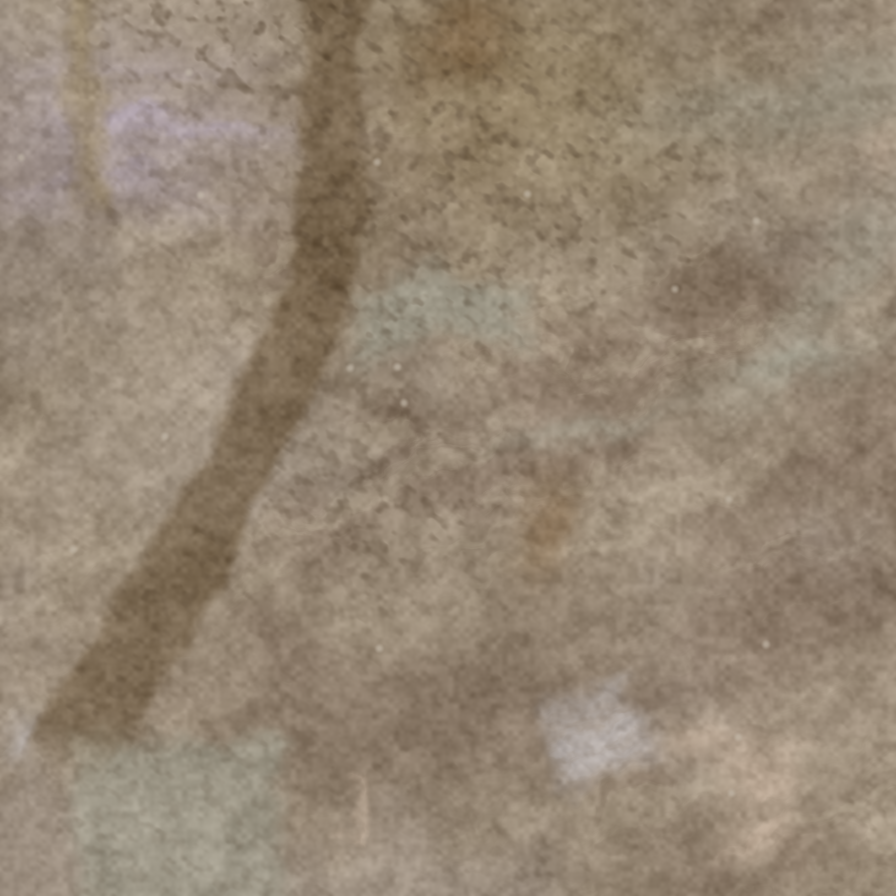
A Shadertoy shader for this texture:

```glsl
// Weathered tan stone wall with a dark curved stain, pale worn patches and pitted grain.

const vec3 TAN = vec3(0.592, 0.532, 0.458);
const vec3 UMBER = vec3(0.520, 0.450, 0.385);
const vec3 SAND = vec3(0.660, 0.605, 0.525);
const vec3 MAUVE = vec3(0.585, 0.535, 0.490);
const vec3 OCHRE = vec3(0.560, 0.490, 0.355);
const vec3 STAIN = vec3(0.450, 0.375, 0.278);
const vec3 RUST = vec3(0.480, 0.370, 0.245);
const vec3 SAGE = vec3(0.610, 0.592, 0.530);
const vec3 CHALK = vec3(0.675, 0.645, 0.630);
const vec3 LILAC = vec3(0.690, 0.640, 0.700);
const vec3 CREAM = vec3(0.730, 0.655, 0.580);
const vec3 PIT = vec3(0.310, 0.245, 0.175);

const float PIT_SCALE = 88.0;
const float GRAIN_SCALE = 165.0;
const float GRAIN_CONTRAST = 0.12;
const float MOTTLE_CONTRAST = 0.14;
const float BROAD_CONTRAST = 0.13;
const float FLECK_SCALE = 30.0;

float hash(vec2 p) {
    return fract(sin(dot(p, vec2(127.1, 311.7))) * 43758.5453);
}

float noise(vec2 p) {
    vec2 i = floor(p), f = fract(p);
    f = f * f * (3.0 - 2.0 * f);
    return mix(mix(hash(i), hash(i + vec2(1, 0)), f.x),
               mix(hash(i + vec2(0, 1)), hash(i + vec2(1, 1)), f.x), f.y);
}

float fbm(vec2 p) {
    float sum = 0.0, amp = 0.5;
    for (int i = 0; i < 5; i++) {
        sum += amp * noise(p);
        p = mat2(0.8, 0.6, -0.6, 0.8) * p * 2.03 + 17.3;
        amp *= 0.5;
    }
    return sum / 0.97;
}

vec2 rotate(vec2 p, float a) {
    return mat2(cos(a), -sin(a), sin(a), cos(a)) * p;
}

// Soft elliptical mask
float blob(vec2 p, vec2 center, vec2 radius, float angle) {
    vec2 q = rotate(p - center, angle) / radius;
    return exp(-dot(q, q));
}

// Worn rectangular mask with a soft rim
float slab(vec2 p, vec2 center, vec2 halfSize, float soft) {
    vec2 d = abs(p - center) - halfSize;
    float dist = length(max(d, 0.0)) + min(max(d.x, d.y), 0.0);
    return 1.0 - smoothstep(-soft, soft, dist);
}

// Bent band that widens and leans left towards its foot
float stainMask(vec2 p) {
    float drop = 0.67 - p.y;
    float bend = 0.5 * (drop + sqrt(drop * drop + 0.006));
    float axis = 0.378 - 0.58 * bend;
    float halfWidth = 0.029 + 0.032 * (1.0 - p.y);
    float side = 1.0 - smoothstep(-0.011, 0.011, abs(p.x - axis) - halfWidth);
    return side * smoothstep(0.11, 0.20, p.y);
}

// Sparse bright flecks, one candidate per cell
float flecks(vec2 p) {
    vec2 cell = floor(p * FLECK_SCALE);
    vec2 spot = 0.25 + 0.5 * vec2(hash(cell + 3.1), hash(cell + 8.7));
    float d = length(fract(p * FLECK_SCALE) - spot);
    return step(0.975, hash(cell + 5.3)) * (1.0 - smoothstep(0.02, 0.2, d));
}

void mainImage(out vec4 fragColor, in vec2 fragCoord) {
    vec2 uv = fragCoord / iResolution.xy;
    vec2 warp = vec2(fbm(uv * 17.0), fbm(uv * 17.0 + 40.0)) - 0.5;
    vec2 p = uv + 0.06 * warp;

    // Mottled ground with gently rising streaks
    float clouds = fbm(uv * 6.0 + 3.0);
    float streaks = fbm(rotate(uv, 0.3) * vec2(8.0, 32.0) + 2.0 * warp);
    vec3 color = mix(TAN, UMBER, 0.85 * smoothstep(0.47, 0.72, clouds));
    color = mix(color, SAND, 0.65 * smoothstep(0.48, 0.74, streaks));
    color = mix(color, MAUVE, 0.6 * smoothstep(0.4, 0.65, fbm(uv * 4.0 + 21.0)));
    color = mix(color, OCHRE, 0.6 * blob(p, vec2(0.58, 0.87), vec2(0.24, 0.18), 0.0));
    color = mix(color, UMBER, 0.7 * blob(p, vec2(0.52, 0.21), vec2(0.35, 0.09), 0.1));
    color = mix(color, UMBER, 0.8 * blob(p, vec2(0.97, 0.49), vec2(0.11, 0.05), 0.2));
    color = mix(color, SAND, 0.6 * blob(p, vec2(0.38, 0.32), vec2(0.18, 0.04), -0.2));
    color = mix(color, SAND, 0.5 * blob(p, vec2(0.14, 0.52), vec2(0.12, 0.14), 0.0));

    // Pale worn patches
    float wear = 0.55 + 0.45 * smoothstep(0.3, 0.65, streaks);
    color = mix(color, SAGE, 0.85 * slab(p, vec2(0.20, 0.07), vec2(0.115, 0.10), 0.02));
    color = mix(color, SAGE, 0.9 * slab(p + vec2(0.0, 0.35 * abs(p.x - 0.49)),
                                        vec2(0.49, 0.665), vec2(0.09, 0.035), 0.022));
    color = mix(color, CHALK, wear * slab(rotate(p - vec2(0.66, 0.18), 0.25),
                                          vec2(0.0), vec2(0.052, 0.05), 0.022));
    color = mix(color, CHALK, 0.8 * blob(p, vec2(0.02, 0.17), vec2(0.035, 0.04), 0.6));
    color = mix(color, CREAM, wear * slab(p, vec2(0.85, 0.10), vec2(0.045, 0.06), 0.03));
    color = mix(color, CREAM, 0.8 * blob(p, vec2(0.78, 0.16), vec2(0.06, 0.025), 0.0));
    color = mix(color, CREAM, 0.7 * blob(p, vec2(0.99, 0.84), vec2(0.02, 0.03), 0.0));
    color = mix(color, CREAM, 0.6 * slab(p, vec2(0.39, 0.10), vec2(0.004, 0.04), 0.006));
    color = mix(color, SAGE, 0.95 * blob(p, vec2(0.89, 0.59), vec2(0.09, 0.025), 0.35));
    color = mix(color, SAGE, 0.6 * blob(p, vec2(0.95, 0.70), vec2(0.14, 0.03), 0.9));
    color = mix(color, SAGE, 0.6 * blob(p, vec2(0.90, 0.89), vec2(0.18, 0.04), 0.15));
    color = mix(color, SAGE, 0.6 * blob(p, vec2(0.66, 0.52), vec2(0.10, 0.015), 0.15));

    // Lilac sheen in level brush strokes
    float strokes = smoothstep(0.25, 0.65, noise(p * vec2(7.0, 42.0) + 9.0));
    float sheen = blob(p, vec2(0.15, 0.85), vec2(0.17, 0.075), 0.0);
    color = mix(color, LILAC, sheen * (0.5 + 0.5 * strokes));

    // Dark bent stain, a faint narrow drip and rust
    float stain = stainMask(uv + 0.035 * warp);
    color = mix(color, STAIN, stain * (0.6 + 0.35 * clouds));
    color = mix(color, OCHRE, 0.6 * slab(p, vec2(0.097, 0.89), vec2(0.015, 0.13), 0.015));
    color = mix(color, RUST, 0.6 * blob(p, vec2(0.62, 0.41), vec2(0.03, 0.06), -0.2));
    color = mix(color, RUST, 0.6 * blob(p, vec2(0.53, 0.96), vec2(0.05, 0.05), 0.0));

    // Pits gather near the top and beside the stain
    float crowd = 0.22 + 0.5 * blob(p, vec2(0.55, 0.80), vec2(0.26, 0.20), 0.0)
                + 0.6 * blob(p, vec2(0.24, 0.98), vec2(0.15, 0.07), 0.0)
                + 0.4 * blob(p, vec2(0.42, 0.44), vec2(0.13, 0.09), 0.2) + 0.15 * stain;
    vec2 pitUv = rotate(uv, -0.6) * PIT_SCALE * vec2(0.85, 1.15);
    float pits = 0.65 * noise(pitUv) + 0.35 * noise(pitUv * 1.9 + 5.0);
    color = mix(color, PIT, 0.6 * min(crowd, 1.0) * smoothstep(0.46, 0.9, pits));

    // Broad tone, mottle, fine grain and flecks
    float grain = 0.55 * noise(uv * GRAIN_SCALE) + 0.45 * noise(uv * GRAIN_SCALE * 0.55 + 7.0);
    color += GRAIN_CONTRAST * (grain - 0.5) + MOTTLE_CONTRAST * (fbm(uv * 26.0) - 0.5);
    color += BROAD_CONTRAST * (fbm(uv * 5.0 + 60.0) - 0.47);
    color = mix(color, vec3(0.78, 0.74, 0.68), 0.6 * flecks(uv));

    fragColor = vec4(clamp(color, 0.0, 1.0), 1.0);
}
```
